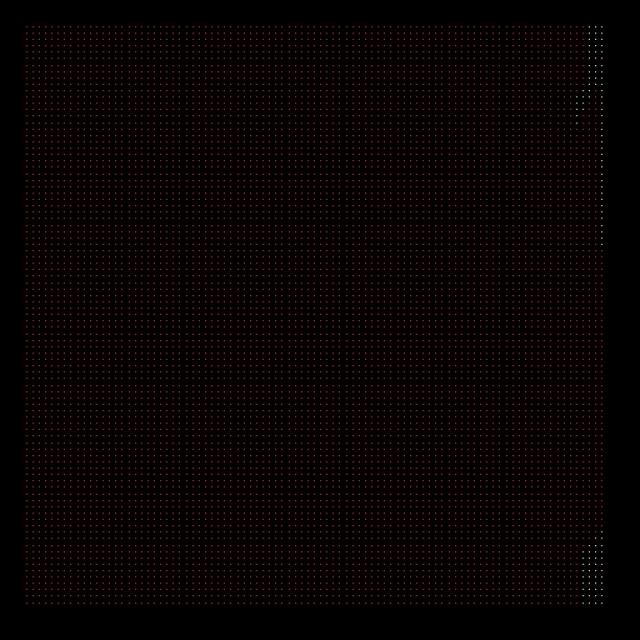
Write a three.js fragment shader that draws this pattern.

```glsl
// A 91 by 91 grid of tiny dim dots, each in a dark red square, on near-black,
// with a few pale lit dots stepping along the right edge. One dot is drawn
// per repeated cell, snapped to a fine lattice of 512 steps across.

varying vec2 vUv;

float hash(vec2 p) {
  vec3 q = fract(vec3(p.xyx) * 0.1031);
  q += dot(q, q.yzx + 33.33);
  return fract((q.x + q.y) * q.z);
}

// 1 when lo <= x <= hi, for whole numbers
float within(float x, float lo, float hi) {
  return step(lo - 0.5, x) * step(x, hi + 0.5);
}

// Smooth-edged square, with its centre and half width in lattice steps
float square(vec2 p, vec2 centre, float halfWidth, vec2 pixel) {
  vec2 cover = clamp((halfWidth - abs(p - centre)) / pixel + 0.5, 0.0, 1.0);
  return cover.x * cover.y;
}

// Lit dots, by column counted from the right and row from the top
float litDot(float column, float row) {
  float lit = within(column, 0.0, 0.0) * within(row, 0.0, 34.0);
  lit += within(column, 1.0, 1.0) * within(row, 0.0, 9.0);
  lit += within(column, 2.0, 2.0) * within(row, 0.0, 11.0);
  lit += within(column, 3.0, 3.0) * within(row, 10.0, 13.0);
  lit += within(column, 4.0, 4.0) * within(row, 11.0, 15.0);
  lit += within(column, 0.0, 3.0) * within(row, 79.0 + column, 90.0);
  return min(lit, 1.0);
}

void main() {
  // Lattice position, from the top left corner
  vec2 p = vec2(vUv.x, 1.0 - vUv.y) * 512.0;
  vec2 pixel = fwidth(p);

  // Nearest dot, then the lattice step it falls in
  vec2 origin = vec2(21.1, 21.3);
  vec2 cell = clamp(floor((p - origin) / 5.12 + 0.5), 0.0, 90.0);
  vec2 centre = floor(origin + cell * 5.12) + 0.5;

  // The core fills one step; the glow fills the aligned two-step block
  float core = square(p, centre, 0.5, pixel);
  vec2 block = floor(centre / 2.0) * 2.0 + 1.0;
  float glow = square(p, block, 1.0, pixel);

  // Dim dots differ slightly in tint; lit dots are pale and cool
  vec3 dotColor = mix(vec3(0.40, 0.25, 0.27), vec3(0.39, 0.27, 0.26),
                      step(0.67, hash(cell)));
  vec3 glowColor = vec3(0.10, 0.0, 0.0);
  float lit = litDot(90.0 - cell.x, cell.y);
  dotColor = mix(dotColor, vec3(0.70, 0.84, 0.83), lit);
  glowColor = mix(glowColor, vec3(0.01, 0.04, 0.04), lit);

  // Dark red field fading to black in the margin
  vec2 edge = abs(p - 251.5);
  float field = 1.0 - smoothstep(231.5, 234.5, max(edge.x, edge.y));
  vec3 color = vec3(0.02, 0.0, 0.0) * field;
  color = mix(color, glowColor, glow);
  color = mix(color, dotColor, core);
  gl_FragColor = vec4(color, 1.0);
}
```
